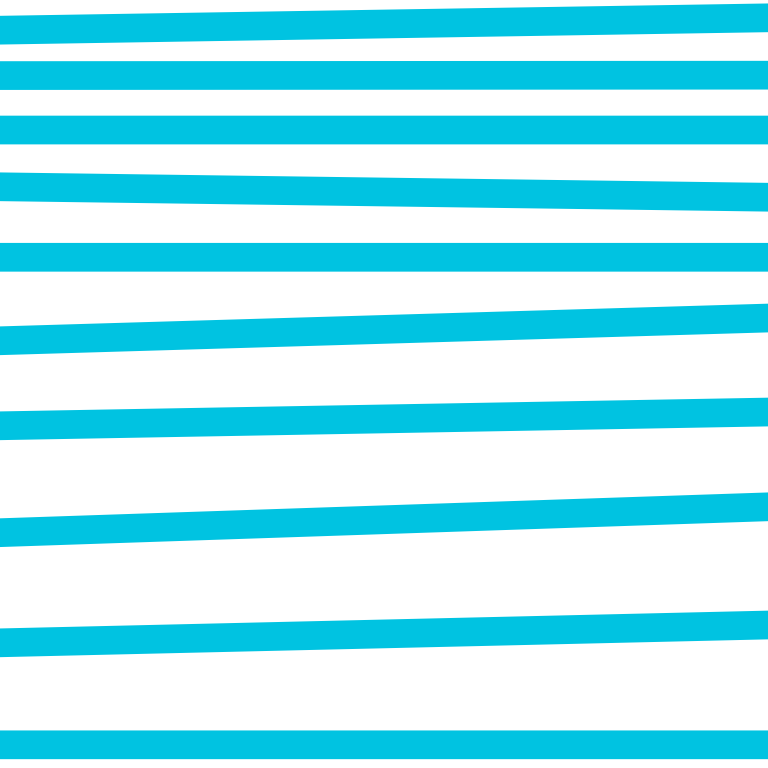
Write a WebGL 1 fragment shader that draws this pattern.

```glsl
precision highp float;

uniform vec2 u_resolution;

// Coverage of a slanted band whose centre runs from ends.x (left) to ends.y (right)
float band(vec2 uv, vec2 ends, float halfWidth, float pixel) {
  float offset = abs(uv.y - mix(ends.x, ends.y, uv.x));
  return clamp((halfWidth - offset) / pixel + 0.5, 0.0, 1.0);
}

void main() {
  vec2 uv = gl_FragCoord.xy / u_resolution;
  vec3 white = vec3(1.0);
  vec3 cyan = vec3(0.0, 0.765, 0.882);

  // Centre heights at the left and right edges, top to bottom
  vec2 ends[10];
  ends[0] = vec2(0.9607, 0.9768);
  ends[1] = vec2(0.9016, 0.9021);
  ends[2] = vec2(0.8307);
  ends[3] = vec2(0.7568, 0.7432);
  ends[4] = vec2(0.6650);
  ends[5] = vec2(0.5563, 0.5859);
  ends[6] = vec2(0.4456, 0.4635);
  ends[7] = vec2(0.3064, 0.3401);
  ends[8] = vec2(0.1630, 0.1862);
  ends[9] = vec2(0.0302);

  // Combine the bands
  float ink = 0.0;
  for (int i = 0; i < 10; i++) {
    ink = max(ink, band(uv, ends[i], 0.0187, 1.0 / u_resolution.y));
  }

  gl_FragColor = vec4(mix(white, cyan, ink), 1.0);
}
```
